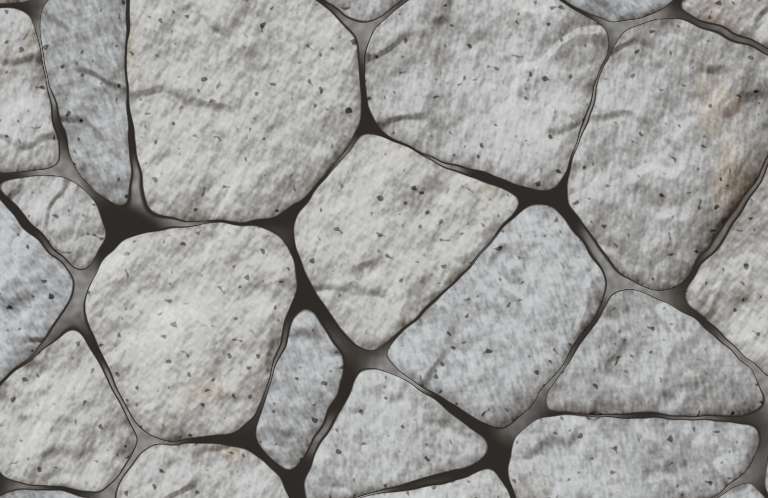
A WebGL 1 fragment shader for this texture:

```glsl
precision highp float;
// Dry grey fieldstone wall: a weighted Voronoi diagram gives the angular stones,
// gradient noise gives each its own ledges, streaked grain, pits and stains,
// and a slope taken toward the light shades the relief and the bevelled rims.
uniform vec2 u_resolution;

vec2 hash2(vec2 p) {
  p = vec2(dot(p, vec2(127.1, 311.7)), dot(p, vec2(269.5, 183.3)));
  return fract(sin(p) * 43758.5);
}

mat2 rotation(float a) {
  return mat2(cos(a), sin(a), -sin(a), cos(a));
}

float corner(vec2 cell, vec2 offset, vec2 f) {
  return dot(hash2(cell + offset) * 2.0 - 1.0, f - offset);
}

// Gradient noise, roughly -0.7 to 0.7
float noise(vec2 p) {
  vec2 i = floor(p), f = fract(p);
  vec2 u = f * f * f * (f * (f * 6.0 - 15.0) + 10.0);
  return mix(mix(corner(i, vec2(0, 0), f), corner(i, vec2(1, 0), f), u.x),
             mix(corner(i, vec2(0, 1), f), corner(i, vec2(1, 1), f), u.x), u.y);
}

float fbm(vec2 p) {
  float sum = 0.0, amp = 0.5;
  for (int i = 0; i < 5; i++) {
    sum += amp * noise(p);
    p = rotation(0.6) * p * 2.03 + 7.3;
    amp *= 0.5;
  }
  return sum;
}

// Offset from q to the site of a cell (xy) and its weighted distance (z)
vec3 site(vec2 cell, vec2 q) {
  vec2 r = cell + 0.5 + 0.9 * (hash2(cell) - 0.5) - q;
  return vec3(r, dot(r, r) - 0.45 * hash2(cell + 31.0).x);
}

// Distance to the stone's rim, rounded at corners; also its id and outward rim slope
float stoneRim(vec2 q, out vec2 id, out vec2 rim) {
  vec2 base = floor(q);
  vec3 own = vec3(0.0, 0.0, 99.0);
  for (int y = -2; y <= 2; y++)
    for (int x = -2; x <= 2; x++) {
      vec2 cell = base + vec2(x, y);
      vec3 s = site(cell, q);
      if (s.z < own.z) { own = s; id = cell; }
    }
  float sum = 0.0001;
  rim = vec2(0.0);
  for (int y = -2; y <= 2; y++)
    for (int x = -2; x <= 2; x++) {
      vec3 s = site(base + vec2(x, y), q);
      vec2 across = s.xy - own.xy;
      float gap = length(across);
      if (gap > 0.001) {
        float w = exp(-18.0 * (s.z - own.z) / (2.0 * gap));
        sum += w;
        rim += w * across / gap;
      }
    }
  return -log(sum) / 18.0;
}

// Height of the broken face: rough body plus sharp cleavage ledges
float relief(vec2 s) {
  float t = 3.5 * (noise(s * vec2(3.0, 2.2)) + 0.13 * noise(s * 15.0));
  float ledge = floor(t) + smoothstep(0.8, 1.0, fract(t));
  return 0.9 * fbm(s * vec2(4.5, 3.2)) + 0.11 * ledge;
}

void main() {
  vec2 p = gl_FragCoord.xy / u_resolution.y;
  vec2 light = normalize(vec2(-0.35, 0.95));

  // Layout, with wavering and chipped joints
  mat2 tilt = rotation(0.55);
  vec2 q = tilt * p * 3.1 + vec2(4.3, 2.7);
  q += 0.08 * vec2(noise(p * 4.0), noise(p * 4.0 + 19.0));
  q += 0.025 * vec2(noise(p * 21.0), noise(p * 21.0 + 5.0));
  vec2 id, rim;
  float edge = stoneRim(q, id, rim);
  float facing = dot(rim * tilt, light);

  // Each stone has its own grain direction and part of the noise field
  vec2 seed = hash2(id + 11.0);
  mat2 turn = rotation((seed.x - 0.5) * 1.5);
  vec2 s = turn * p + 17.0 * seed;
  float slope = (relief(s) - relief(s + turn * light * 0.004)) / 0.004;

  // Tone: relief, streaks, speckle, pits, weathering
  float v = 0.69 + 0.09 * (seed.y - 0.5) + 0.22 * fbm(s * vec2(6.0, 3.0) + 3.0);
  v += clamp(0.03 * slope, -0.26, 0.11);
  v += 0.13 * noise(s * vec2(75.0, 24.0)) + 0.12 * noise(s * vec2(150.0, 60.0));
  v += 0.1 * noise(s * 140.0 + 40.0);
  v -= 0.3 * smoothstep(0.3, 0.5, noise(s * 62.0));
  float stain = smoothstep(0.08, 0.36, fbm(s * vec2(3.4, 2.2) + 60.0));
  v -= 0.2 * stain;

  // Rims: lit on top, shaded underneath
  v += 0.07 * max(facing, 0.0) - 0.27 * max(-facing, 0.0);
  v -= 0.12 * exp(-32.0 * max(edge, 0.0));
  v -= 0.5 * max(v - 0.74, 0.0);

  // Joints: dark crevices, partly filled with grey mortar
  float soft = 3.1 / u_resolution.y;
  float width = max(0.007, 0.014 + 0.06 * noise(p * 5.0 + 70.0));
  float fill = smoothstep(-0.08, 0.2, noise(p * 6.0 + 33.0));
  fill *= 1.0 - smoothstep(0.2, 0.8, edge / width);
  float joint = mix(0.17, 0.52 + 0.15 * noise(p * 60.0), fill);
  float stone = smoothstep(width - soft, width + soft, edge);
  v = clamp(mix(joint, v, stone), 0.1, 0.9);

  // Colour: warm darks, cool lights, a cast per stone and rusty stains
  vec3 color = v + mix(vec3(0.016, 0.0, -0.014), vec3(-0.005, 0.002, 0.002), smoothstep(0.35, 0.76, v));
  color += stone * (seed.x - 0.5) * vec3(0.022, 0.004, -0.02);
  float rust = smoothstep(0.12, 0.4, fbm(s * vec2(5.0, 3.0) + 90.0));
  color += stone * rust * vec3(0.03, -0.01, -0.06);
  gl_FragColor = vec4(color, 1.0);
}
```
